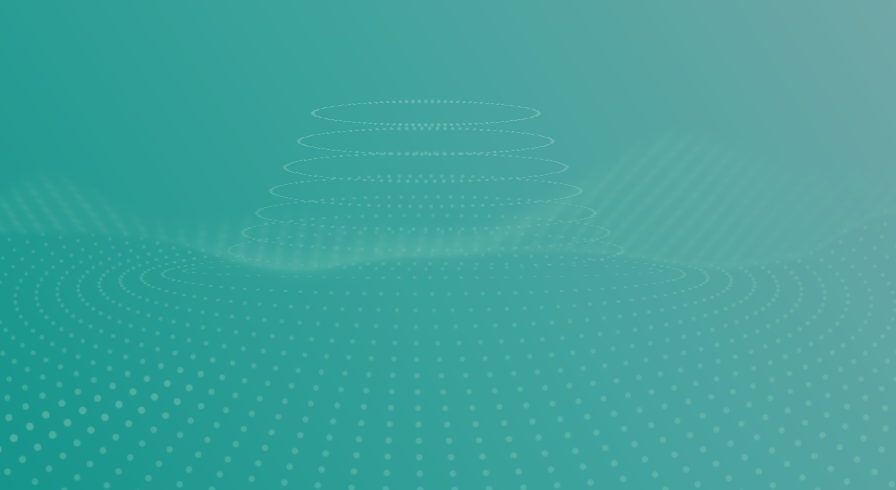
This background is drawn by a Shadertoy shader. Its source:

```glsl
// A teal backdrop with a floor of dotted perspective rings, a stack of dotted
// hoops and a misty wave. Rings snap each point to the nearest dot by angle;
// the wave is a band between two curves, filled with leaning soft streaks.

// Bell curve centred at c with half width w
float bell(float x, float c, float w) {
    float d = (x - c) / w;
    return exp(-d * d);
}

// One ellipse made of evenly spaced round dots
float dottedRing(vec2 p, vec2 center, vec2 radii, float count, float size, float blur) {
    vec2 s = (p - center) / radii;
    float stepAngle = 6.28319 / count;
    float a = (floor(atan(s.y, s.x) / stepAngle) + 0.5) * stepAngle;
    float d = length(p - center - radii * vec2(cos(a), sin(a)));
    return 1.0 - smoothstep(size - blur, size + blur, d);
}

float waveTop(float x) {
    return 2.28 + 0.48 * bell(x, 0.4, 0.65) + 0.14 * bell(x, 2.4, 0.8)
         + 0.38 * bell(x, 5.7, 0.8) + 0.5 * smoothstep(4.0, 6.0, x);
}

float waveBottom(float x) {
    return 2.2 - 0.3 * bell(x, 2.55, 0.9) - 0.14 * smoothstep(2.8, 4.0, x)
         - 0.14 * bell(x, 6.15, 0.7) + 0.34 * smoothstep(6.8, 7.68, x);
}

vec3 backdrop(vec2 uv) {
    float t = 0.75 * uv.x + 0.25 * uv.y;
    vec3 deep = vec3(0.08, 0.585, 0.545);
    vec3 teal = vec3(0.24, 0.64, 0.615);
    vec3 mist = vec3(0.44, 0.655, 0.655);
    return t < 0.5 ? mix(deep, teal, 2.0 * t) : mix(teal, mist, 2.0 * t - 1.0);
}

// Stack of hoops, fading downwards
float hoops(vec2 p, float blur) {
    float light = 0.0;
    for (int i = 0; i < 7; i++) {
        float k = float(i);
        vec2 center = vec2(3.65, 3.23 - 0.25 * k + 0.009 * k * k);
        vec2 radii = vec2(0.97 + 0.12 * k, 0.1 + 0.01 * k);
        float dots = dottedRing(p, center, radii, 110.0 - 6.0 * k, 0.014, blur);
        light = max(light, dots * (0.42 - 0.04 * k));
    }
    return light;
}

// Floor rings, with larger dots toward the front
float floorRings(vec2 p, float blur) {
    float front = 1.0 - smoothstep(0.2, 2.0, p.y);
    float patchGlow = bell(p.y, 0.45 + 0.28 * p.x, 0.25) * (1.0 - smoothstep(1.4, 2.3, p.x));
    float size = 0.014 + 0.013 * front + 0.007 * patchGlow;
    float light = 0.0;
    for (int i = 0; i < 28; i++) {
        float k = float(i);
        vec2 center = vec2(3.62 + 0.01 * k, 1.88 - 0.03 * k);
        vec2 radii = vec2(2.05 + 0.19 * k, 0.06 + 0.11 * k);
        light = max(light, dottedRing(p, center, radii, 96.0, size, blur));
    }
    float edge = waveBottom(p.x);
    float below = 1.0 - smoothstep(edge - 0.06, edge + 0.06, p.y);
    return light * below * (0.25 + 0.07 * front + 0.1 * patchGlow);
}

// Misty band with streaks whose lean changes across the canvas
float wave(vec2 p) {
    float top = waveTop(p.x);
    float bottom = waveBottom(p.x);
    float band = smoothstep(bottom - 0.05, bottom + 0.06, p.y)
               * (1.0 - smoothstep(top - 0.22, top + 0.04, p.y));
    float lean = mix(-0.7, 0.2, smoothstep(0.9, 1.9, p.x)) + 0.7 * smoothstep(4.0, 5.2, p.x);
    float across = p.x - lean * (p.y - 2.2);
    float streak = 0.5 + 0.5 * sin(across * 37.0 + 0.6 * sin(p.x * 5.0));
    float beads = 0.75 + 0.25 * sin(p.y * 85.0 + across * 9.0);
    float fade = 1.0 - 0.5 * smoothstep(5.8, 7.2, p.x);
    float light = band * fade * (0.08 + 0.17 * streak * streak * beads);

    // Bright fold sweeping from the left trough to the right crest
    float fold = 2.08 - 0.14 * bell(p.x, 2.55, 0.6) + 0.65 * smoothstep(3.8, 5.6, p.x);
    float span = smoothstep(1.5, 2.3, p.x) * (1.0 - smoothstep(4.4, 5.6, p.x));
    light += 0.2 * span * bell(p.y, fold, 0.11);

    // Thin lit rim along the lower edge
    return light + 0.13 * bell(p.y, bottom, 0.035) * smoothstep(0.9, 2.0, p.x);
}

void mainImage(out vec4 fragColor, in vec2 fragCoord) {
    vec2 uv = fragCoord / iResolution.xy;
    vec2 p = uv * vec2(7.68, 4.2);
    float blur = max(0.011, 4.2 / iResolution.y * 0.7);

    vec3 color = backdrop(uv);
    color = mix(color, vec3(0.6, 0.84, 0.77), hoops(p, blur));
    color = mix(color, vec3(0.45, 0.75, 0.69), wave(p));
    color = mix(color, vec3(0.55, 0.82, 0.74), floorRings(p, blur));
    fragColor = vec4(color, 1.0);
}
```
